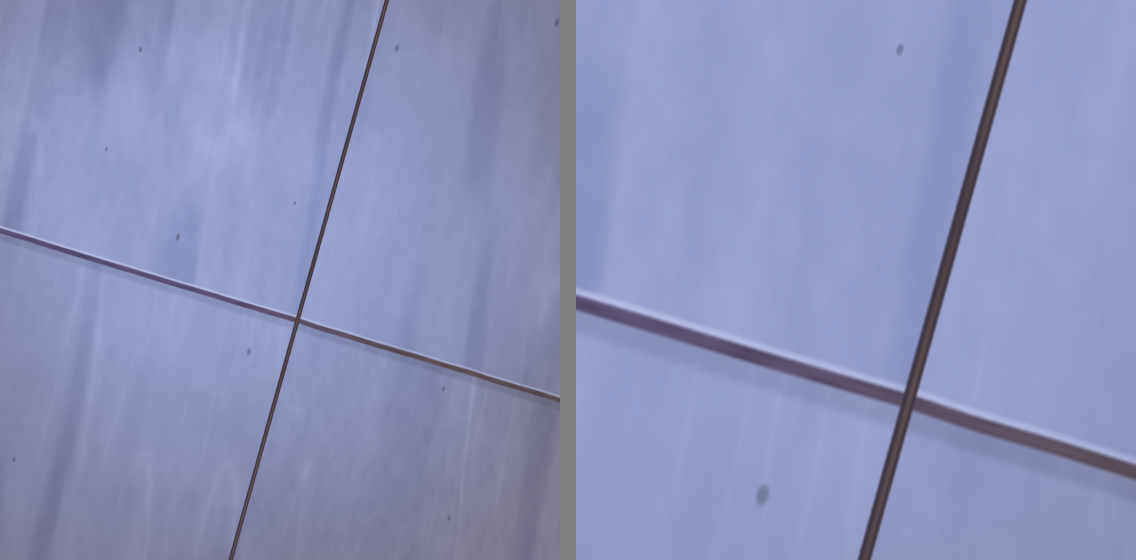
Left, the full canvas; right, a detail of the centre.
Write a Shadertoy shader that draws this texture.

```glsl
const vec2 CROSSING = vec2(0.531, 0.427);     // where the joints meet
const vec2 ACROSS = vec2(0.963, -0.269);      // normal of the steep joints
const vec2 UPWARD = vec2(0.290, 0.957);       // normal of the shallow joints
const float TILE_SIZE = 0.92;
const float STEEP_HALF = 0.0037;
const float SHALLOW_HALF = 0.0043;
const float EDGE_SOFTNESS = 0.0012;
const float VEIN_LEAN = 0.10;
const float PIT_CELLS = 9.0;
const float PIT_CHANCE = 0.10;

const vec2 LIGHT_CENTER = vec2(0.40, 0.60);
const vec3 STONE_BRIGHT = vec3(0.585, 0.625, 0.795);
const vec3 STONE_MID = vec3(0.540, 0.570, 0.720);
const vec3 STONE_DIM = vec3(0.500, 0.510, 0.640);
const vec3 STONE_GREY = vec3(0.475, 0.470, 0.560);
const vec3 GROUT_DARK = vec3(0.250, 0.215, 0.260);
const vec3 GROUT_BROWN = vec3(0.390, 0.320, 0.320);
const vec3 GROUT_PURPLE = vec3(0.330, 0.285, 0.410);
const vec3 RIM_LIGHT = vec3(0.740, 0.770, 0.900);

float hash(vec2 p) {
    vec3 q = fract(p.xyx * vec3(0.1031, 0.1030, 0.0973));
    q += dot(q, q.yzx + 33.33);
    return fract((q.x + q.y) * q.z);
}

float noise(vec2 p) {
    vec2 i = floor(p), f = fract(p);
    f = f * f * (3.0 - 2.0 * f);
    return mix(mix(hash(i), hash(i + vec2(1, 0)), f.x),
               mix(hash(i + vec2(0, 1)), hash(i + vec2(1, 1)), f.x), f.y);
}

float fbm(vec2 p) {
    float sum = 0.0, gain = 0.5;
    for (int i = 0; i < 4; i++) {
        sum += gain * noise(p);
        p = p * 2.03 + 17.3;
        gain *= 0.5;
    }
    return sum / 0.9375;
}

// Thin crest where the noise passes through its middle value
float ridge(vec2 p, float sharpness) {
    return pow(1.0 - abs(2.0 * noise(p) - 1.0), sharpness);
}

// Brightness change from streaks, veins and mottling of one tile
float stoneRelief(vec2 p, vec2 tile) {
    vec2 s = p + tile * vec2(7.31, 3.77) + 40.0;
    float strength = mix(0.7, 1.25, hash(tile + 11.0));
    s.x += VEIN_LEAN * p.y + 0.025 * (fbm(s * vec2(5.0, 3.0)) - 0.5);
    float patches = smoothstep(0.42, 0.70, fbm(s * vec2(6.0, 3.0) + 9.0));
    float relief = 0.050 * (fbm(s * vec2(26.0, 2.6)) - 0.5);
    relief += 0.045 * (fbm(s * vec2(9.0, 7.0)) - 0.5);
    relief += 0.035 * (fbm(s * vec2(80.0, 40.0)) - 0.5);
    relief += 0.050 * patches * ridge(s * vec2(13.0, 1.6), 14.0);
    relief += 0.025 * patches * ridge(s * vec2(38.0, 5.0) + 5.0, 5.0);
    relief -= 0.055 * smoothstep(0.66, 0.92, noise(s * vec2(19.0, 2.3) + 23.0));
    return relief * strength;
}

// Sparse small slanted pits
float pits(vec2 p) {
    vec2 g = p * PIT_CELLS + 50.0, cell = floor(g);
    vec2 spot = 0.2 + 0.6 * vec2(hash(cell + 3.0), hash(cell + 8.0));
    vec2 d = (fract(g) - spot) * vec2(1.0, 0.55);
    float radius = mix(0.025, 0.05, hash(cell + 21.0));
    return step(hash(cell), PIT_CHANCE) * (1.0 - smoothstep(0.3 * radius, radius, length(d)));
}

// Soft band around zero
float band(float d, float halfWidth, float blur) {
    return 1.0 - smoothstep(halfWidth - blur, halfWidth + blur, abs(d));
}

void mainImage(out vec4 fragColor, in vec2 fragCoord) {
    vec2 uv = fragCoord / iResolution.y;
    float blur = max(EDGE_SOFTNESS, 0.75 / iResolution.y);

    // Tile index and signed distance to the nearest joints
    vec2 p = vec2(dot(uv - CROSSING, ACROSS), dot(uv - CROSSING, UPWARD));
    vec2 tile = floor(p / TILE_SIZE);
    vec2 d = p - TILE_SIZE * round(p / TILE_SIZE);
    d.y += 0.0012 * (noise(vec2(p.x * 22.0, 4.0) + 30.0) - 0.5);

    // Uneven light, greyer towards the right corners
    float falloff = length((uv - LIGHT_CENTER) * vec2(0.95, 1.0));
    falloff += 0.16 * (fbm(uv * 4.0 + 12.0) - 0.5) + 0.05 * step(p.y, 0.0);
    vec3 color = mix(STONE_BRIGHT, STONE_MID, smoothstep(0.22, 0.44, falloff));
    color = mix(color, STONE_DIM, smoothstep(0.40, 0.62, falloff));
    color = mix(color, STONE_GREY, smoothstep(0.58, 0.80, falloff + 0.08 * (uv.x - 0.5)));

    // Stone surface
    color += stoneRelief(p, tile) * vec3(1.0, 1.0, 0.95);
    color *= 1.0 - 0.22 * pits(p);

    // Shallow joint: lit upper rim, shade below, purple to brown grout
    float leftSide = 1.0 - smoothstep(-0.25, 0.30, p.x);
    color *= 1.0 - 0.09 * band(d.y + 0.010, 0.007, 0.004);
    color = mix(color, RIM_LIGHT, mix(0.45, 0.75, leftSide) * band(d.y - 0.0062, 0.0022, 0.0022));
    vec3 grout = mix(mix(GROUT_BROWN, GROUT_DARK, 0.35), GROUT_PURPLE, leftSide);
    grout *= 0.88 + 0.24 * noise(vec2(p.x * 40.0, d.y * 300.0) + 60.0);
    color = mix(color, grout, 0.95 * band(d.y, SHALLOW_HALF, 1.5 * blur));

    // Steep joint: brown core between dark edges
    float core = band(d.x - 0.0003, 0.0013, 0.0014) * mix(0.4, 1.0, noise(vec2(3.0, p.y * 9.0 + 20.0)));
    color = mix(color, mix(GROUT_DARK, GROUT_BROWN, core), band(d.x, STEEP_HALF, blur));

    fragColor = vec4(clamp(color, 0.0, 1.0), 1.0);
}
```
